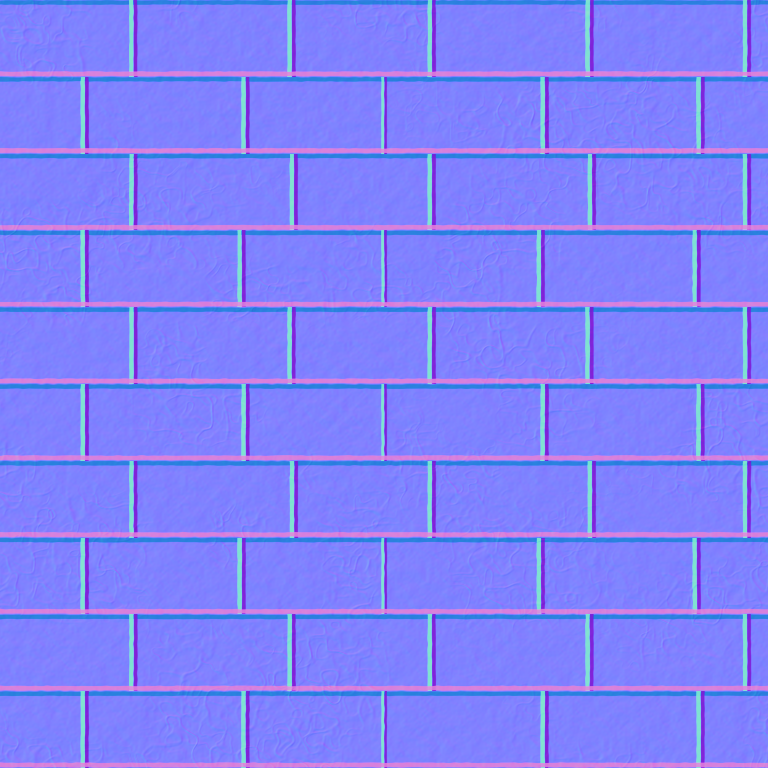
This texture map is drawn by a Shadertoy shader. Its source:

```glsl
float hash(vec2 p) {
    return fract(sin(dot(p, vec2(127.1, 311.7))) * 43758.5453);
}

float noise(vec2 p) {
    vec2 cell = floor(p), f = fract(p);
    f = f * f * (3.0 - 2.0 * f);
    return mix(mix(hash(cell), hash(cell + vec2(1, 0)), f.x),
               mix(hash(cell + vec2(0, 1)), hash(cell + vec2(1, 1)), f.x), f.y);
}

// Soft-edged interval
float band(float x, float from, float to, float soft) {
    return smoothstep(from - soft, from + soft, x)
         * (1.0 - smoothstep(to - soft, to + soft, x));
}

// Fine grain with patchy, meandering creases
float plasterHeight(vec2 p) {
    vec2 warped = p + 0.012 * vec2(noise(p * 55.0), noise(p * 55.0 + 31.0));
    float patches = smoothstep(0.35, 0.75, noise(p * 13.0 + 7.0));
    float crease = smoothstep(0.0, 0.11, abs(noise(warped * 48.0) - 0.5));
    float fineCrease = smoothstep(0.0, 0.2, abs(noise(warped * 95.0 + 17.0) - 0.5));
    float grain = noise(p * 70.0) + 0.5 * noise(p * 150.0) + 0.3 * noise(p * 290.0);
    return 0.00045 * grain + patches * (0.00025 * crease + 0.00018 * fineCrease);
}

// Upright joint positions on alternating courses
float jointPosition(int i, int course) {
    const float evenJoints[5] = float[5](0.174, 0.380, 0.5625, 0.768, 0.973);
    const float oddJoints[5] = float[5](0.1107, 0.320, 0.5005, 0.7095, 0.9125);
    float x = course % 2 == 0 ? evenJoints[i] : oddJoints[i];
    if (course % 4 == 2 && i % 2 == 1) x += 0.003;
    if (course % 4 == 3 && (i % 2 == 1 || i == 4)) x -= 0.005;
    return x;
}

void mainImage(out vec4 fragColor, in vec2 fragCoord) {
    vec2 uv = fragCoord / iResolution.xy;
    float soft = max(0.0009, 0.6 / iResolution.y);

    // Slightly worn brick edges
    vec2 worn = uv + 0.0009 * (vec2(noise(uv * 130.0), noise(uv * 130.0 + 50.0)) - 0.5);
    int course = int(floor((1.0 - uv.y) * 10.0));
    float down = 1.0 - worn.y - float(course) * 0.1;

    // Bevels above and below each bed joint
    float upper = band(down, 0.0006, 0.0060, soft) + band(down, 0.1006, 0.106, soft);
    float lower = band(down, 0.0932, 0.0990, soft) + band(down, -0.0068, -0.001, soft);

    // Bevels left and right of each upright joint
    float upright = 0.0, uprightMask = 0.0;
    for (int i = 0; i < 5; i++) {
        float across = worn.x - jointPosition(i, course);
        float width = course % 2 == 1 && i == 2 ? 0.0038 : 0.0056;
        float left = band(across, -width, -0.0002, soft);
        float right = band(across, 0.0002, width * 0.85, soft * 1.2);
        upright += 1.2 * left - 1.05 * right;
        uprightMask = max(uprightMask, max(left, right));
    }
    upright *= 1.0 - 0.85 * clamp(lower, 0.0, 1.0);
    float bed = 0.95 * lower - 0.9 * upper * (1.0 - 0.85 * uprightMask);

    // Surface relief by central differences
    float e = 0.0011;
    vec2 relief = vec2(
        plasterHeight(uv + vec2(0, e)) - plasterHeight(uv - vec2(0, e)),
        plasterHeight(uv - vec2(e, 0)) - plasterHeight(uv + vec2(e, 0))) / (2.0 * e);

    // Red holds the vertical slope, green the horizontal one
    vec3 normal = normalize(vec3(vec2(bed, upright + 0.015) + relief, 1.0));
    fragColor = vec4(normal * 0.5 + 0.5, 1.0);
}
```
